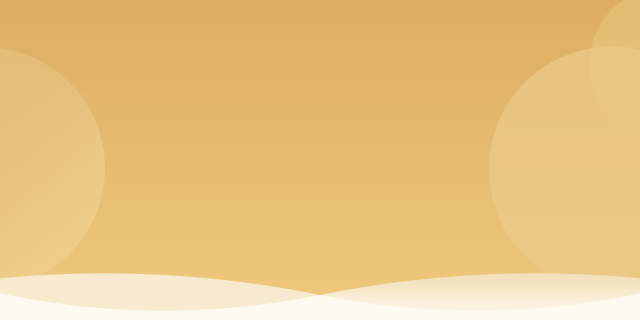
Give the GLSL for this background, as a Shadertoy shader.

```glsl
// A warm sand gradient with three soft translucent discs and two crossing
// cream waves along the base. Discs are distance functions; each wave is a
// pair of joined parabolas, the second wave being the mirror of the first.

#define SAND_TOP    vec3(0.870, 0.680, 0.396)
#define SAND_BASE   vec3(0.933, 0.790, 0.488)
#define DISC_DIM    vec3(0.902, 0.753, 0.490)
#define DISC_BRIGHT vec3(0.933, 0.812, 0.553)
#define DISC_PALE   vec3(0.922, 0.792, 0.533)
#define DISC_GOLD   vec3(0.933, 0.816, 0.541)
#define CREAM       vec3(0.970, 0.918, 0.806)
#define CREAM_DEEP  vec3(0.953, 0.877, 0.735)
#define CREAM_LIGHT vec3(0.988, 0.957, 0.885)
#define FOAM        vec3(0.998, 0.982, 0.948)

// Antialiased coverage of a signed distance, negative inside
float coverage(float dist) {
    float pixel = 1.0 / iResolution.y;
    return 1.0 - smoothstep(-0.7 * pixel, 0.7 * pixel, dist);
}

float disc(vec2 p, vec2 center, float radius) {
    return coverage(length(p - center) - radius);
}

// Wave height: a crest on 0..1, then a trough on 1..2
float waveHeight(float x) {
    float u = x - 1.0;
    float crest = 0.1302 + x * (0.0963 - 0.1482 * x);
    float trough = 0.0783 + u * (-0.2003 + 0.2051 * u);
    return x < 1.0 ? crest : trough;
}

void mainImage(out vec4 fragColor, in vec2 fragCoord) {
    // Canvas height is one unit
    vec2 p = fragCoord / iResolution.y;
    float width = iResolution.x / iResolution.y;
    vec3 color = mix(SAND_BASE, SAND_TOP, p.y);

    // Left disc, brighter toward its lower right
    vec2 leftCenter = vec2(-0.050, 0.474);
    float leftRadius = 0.378;
    vec2 q = (p - leftCenter) / leftRadius;
    float shade = 0.5 + 0.3536 * (q.x - q.y);
    vec3 leftColor = mix(DISC_DIM, DISC_BRIGHT, smoothstep(0.4, 1.0, shade));
    color = mix(color, leftColor, 0.8 * disc(p, leftCenter, leftRadius));

    // Small corner disc beneath the large right disc
    color = mix(color, DISC_GOLD, 0.4 * disc(p, vec2(width + 0.088, 0.797), 0.2466));
    color = mix(color, DISC_PALE, 0.75 * disc(p, vec2(width - 0.089, 0.471), 0.383));

    // Crossing waves, with foam where both overlap
    float x = 2.0 * p.x / width;
    float leftWave = coverage(p.y - waveHeight(x));
    float rightWave = coverage(p.y - waveHeight(2.0 - x));
    vec3 rightColor = mix(CREAM_LIGHT, CREAM_DEEP, smoothstep(0.02, 0.15, p.y));
    color = mix(color, rightColor, rightWave);
    color = mix(color, mix(CREAM, FOAM, rightWave), leftWave);

    fragColor = vec4(color, 1.0);
}
```
